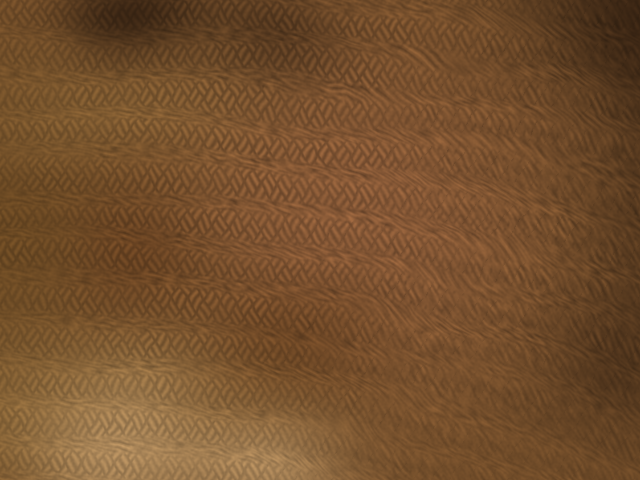
Write a Shadertoy shader that draws this texture.

```glsl
const float TAU = 6.2831853;

const vec3 BROWN     = vec3(0.440, 0.297, 0.158);
const vec3 COPPER    = vec3(0.525, 0.343, 0.212);
const vec3 GOLD      = vec3(0.515, 0.378, 0.200);
const vec3 OLIVE     = vec3(0.395, 0.270, 0.120);
const vec3 UMBER     = vec3(0.375, 0.228, 0.110);
const vec3 SHADOW    = vec3(0.180, 0.112, 0.058);
const vec3 HIGHLIGHT = vec3(0.680, 0.540, 0.365);

float hash(vec2 p) {
    vec3 q = fract(p.xyx * vec3(0.1031, 0.1030, 0.0973));
    q += dot(q, q.yzx + 33.33);
    return fract((q.x + q.y) * q.z);
}

vec2 gradient(vec2 cell) {
    float angle = TAU * hash(cell);
    return vec2(cos(angle), sin(angle));
}

float gradientNoise(vec2 p) {
    vec2 i = floor(p), f = p - i;
    vec2 u = f * f * f * (f * (f * 6.0 - 15.0) + 10.0);
    vec2 e = vec2(0.0, 1.0);
    float low  = mix(dot(gradient(i), f), dot(gradient(i + e.yx), f - e.yx), u.x);
    float high = mix(dot(gradient(i + e.xy), f - e.xy), dot(gradient(i + e.yy), f - e.yy), u.x);
    return mix(low, high, u.y);
}

// Soft elliptical patch of another colour
vec3 tint(vec3 base, vec3 colour, vec2 p, vec2 centre, vec2 radius, float amount) {
    vec2 d = (p - centre) / radius;
    return mix(base, colour, amount * exp(-dot(d, d)));
}

// Irregular dashes along an angle; frequency is along, then across
float streaks(vec2 p, float angle, vec2 frequency) {
    vec2 along = vec2(cos(angle), sin(angle));
    vec2 q = vec2(dot(p, along), dot(p, vec2(-along.y, along.x)));
    return gradientNoise(q * frequency + 31.0);
}

// Two parallel threads per cell with short blunt ends
float threads(float across, float along) {
    float ridge = 0.5 - 0.5 * cos(2.0 * TAU * across);
    float end = abs(fract(along) - 0.5);
    return ridge * (1.0 - smoothstep(0.34, 0.5, end));
}

// Diagonal basket weave; lean fades the rising threads
float weave(vec2 p, vec2 size, float lean) {
    vec2 q = vec2(p.x / size.x + p.y / size.y, p.x / size.x - p.y / size.y);
    vec2 cell = floor(q);
    float parity = mod(cell.x + cell.y, 2.0);
    float rising = mix(threads(q.y, q.x), threads(q.x, q.y + 0.5), lean);
    return mix(threads(q.x, q.y), rising, parity) - 0.38;
}

// Broad light and shade, p runs from 0 to 1 on both axes
vec3 illumination(vec2 p) {
    vec3 c = BROWN;
    c = tint(c, OLIVE, p, vec2(0.0, 0.50), vec2(0.20, 0.36), 0.75);
    c = tint(c, GOLD, p, vec2(0.22, 0.77), vec2(0.25, 0.13), 0.7);
    c = tint(c, COPPER, p, vec2(0.57, 0.55), vec2(0.28, 0.36), 0.95);
    c = tint(c, UMBER, p, vec2(0.21, 0.46), vec2(0.10, 0.14), 0.65);
    c = tint(c, UMBER, p, vec2(0.44, 0.27), vec2(0.14, 0.14), 0.75);
    c = tint(c, GOLD, p, vec2(0.10, 0.13), vec2(0.36, 0.19), 0.95);
    c = tint(c, HIGHLIGHT, p, vec2(0.20, 0.07), vec2(0.14, 0.16), 0.85);
    c = tint(c, HIGHLIGHT, p, vec2(0.40, 0.01), vec2(0.14, 0.11), 0.8);
    c = tint(c, SHADOW, p, vec2(0.21, 0.98), vec2(0.10, 0.09), 0.8);
    c = tint(c, SHADOW, p, vec2(0.42, 0.92), vec2(0.12, 0.11), 0.45);
    c = tint(c, SHADOW, p, vec2(0.95, 0.24), vec2(0.11, 0.16), 0.42);
    c = tint(c, SHADOW, p, vec2(1.02, 1.02), vec2(0.19, 0.27), 0.8);
    return tint(c, SHADOW, p, vec2(1.03, 0.60), vec2(0.10, 0.45), 0.4);
}

void mainImage(out vec4 fragColor, in vec2 fragCoord) {
    vec2 uv = fragCoord / iResolution.xy;
    vec2 p = fragCoord / iResolution.y;

    // Cloth sags to the right in banded folds
    float wobble = gradientNoise(p * vec2(3.0, 5.0));
    float sag = p.y + p.x * p.x * mix(0.13, 0.05, p.y) + 0.012 * wobble;
    float bandPhase = TAU * sag / 0.085 + 2.5 * gradientNoise(p * vec2(2.5, 8.0) + 9.0);
    float fold = smoothstep(-0.1, 0.9, cos(bandPhase));

    // Slightly uneven threads
    vec2 drift = vec2(gradientNoise(p * 30.0), gradientNoise(p * 30.0 + 40.0));
    vec2 cloth = vec2(p.x, sag + 0.003 * sin(bandPhase)) + 0.004 * drift;
    float lean = smoothstep(0.40, 0.85, uv.x + 0.35 * (0.5 - uv.y) + 0.2 * wobble);

    // Steep weave between folds, shallow streaks on them
    float steep = weave(cloth, vec2(0.034, 0.046), lean);
    float slanted = 1.5 * streaks(cloth, -0.78, vec2(42.0, 125.0));
    float shallow = 1.5 * streaks(cloth, mix(-0.22, -0.38, lean), vec2(42.0, 130.0));
    float relief = mix(steep, mix(steep, slanted, 0.65), lean);
    relief = mix(relief, shallow, 0.85 * fold);

    // Colour, relief, band shading and fine grain
    vec3 colour = illumination(uv + 0.04 * wobble);
    float clarity = mix(0.17, 0.27, smoothstep(0.0, 0.4, uv.x) * smoothstep(0.0, 0.4, uv.y));
    float patchy = 1.0 + 0.6 * gradientNoise(p * 14.0 + 70.0);
    float grain = gradientNoise(p * 170.0);
    float light = 1.0 + clarity * patchy * relief + 0.025 * cos(bandPhase + 1.0) + 0.05 * grain;
    fragColor = vec4(colour * light, 1.0);
}
```
